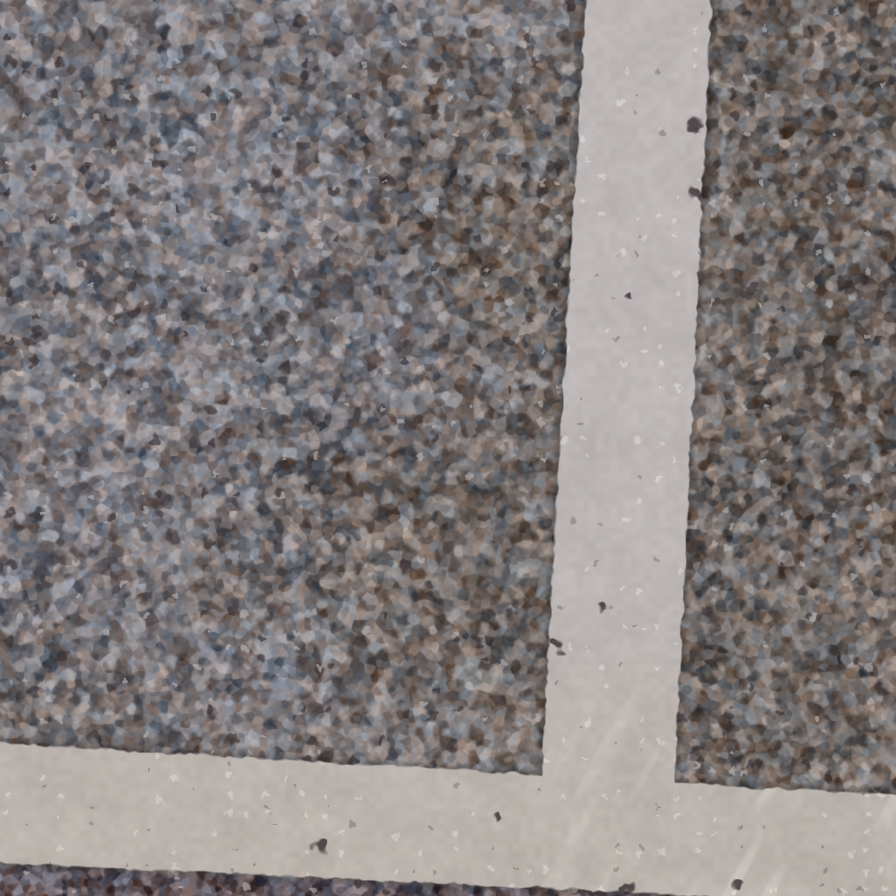
Write a WebGL 2 fragment shader that draws this texture.

```glsl
#version 300 es
precision highp float;
// Speckled asphalt crossed by two worn, pale paint lines meeting in a T.

uniform vec2 u_resolution;
out vec4 fragColor;

// Line edges: x = offset + slope * y, or y = offset + slope * x
const vec2 LEFT_EDGE = vec2(0.596, 0.058);
const vec2 RIGHT_EDGE = vec2(0.747, 0.047);
const vec2 UPPER_EDGE = vec2(0.1706, -0.0585);
const vec2 LOWER_EDGE = vec2(0.0365, -0.0456);
const float EDGE_WEAR = 0.0055;
const float EDGE_SOFTNESS = 0.0016;

const vec3 ASPHALT_COOL = vec3(0.475, 0.462, 0.480);
const vec3 ASPHALT_WARM = vec3(0.435, 0.407, 0.397);
const vec3 ASPHALT_SHADE = vec3(0.370, 0.330, 0.350);
const vec3 PIT_COLOR = vec3(0.210, 0.180, 0.190);
const vec3 CHIP_COLOR = vec3(0.720, 0.705, 0.705);
const vec3 PAINT_COOL = vec3(0.735, 0.712, 0.712);
const vec3 PAINT_WARM = vec3(0.728, 0.698, 0.672);

const float GRAIN_SCALE = 78.0;
const float FINE_SCALE = 125.0;
const float GRAIN_CONTRAST = 0.27;
const float FINE_CONTRAST = 0.20;

float hash(vec2 p) {
  vec3 q = fract(vec3(p.xyx) * 0.1031);
  q += dot(q, q.yzx + 33.33);
  return fract((q.x + q.y) * q.z);
}

vec2 hash2(vec2 p) {
  return vec2(hash(p), hash(p + 57.3));
}

float noise(vec2 p) {
  vec2 i = floor(p), f = fract(p);
  f = f * f * (3.0 - 2.0 * f);
  return mix(mix(hash(i), hash(i + vec2(1, 0)), f.x),
             mix(hash(i + vec2(0, 1)), hash(i + vec2(1, 1)), f.x), f.y);
}

float fbm(vec2 p) {
  float sum = 0.0, weight = 0.5;
  for (int i = 0; i < 4; i++) {
    sum += weight * noise(p);
    p = p * 2.03 + 11.7;
    weight *= 0.5;
  }
  return sum / 0.9375;
}

// Soft cellular stones: x is brightness, y is tint, both centred on zero
vec2 stones(vec2 p) {
  vec2 cell = floor(p), sum = vec2(0.0);
  float total = 0.0;
  for (int y = -1; y <= 1; y++)
    for (int x = -1; x <= 1; x++) {
      vec2 id = cell + vec2(x, y);
      vec2 d = p - id - hash2(id);
      float w = exp(-9.0 * dot(d, d));
      sum += w * (hash2(id + 201.0) - 0.5);
      total += w;
    }
  return sum / total;
}

// Sparse irregular dots, one at most in each cell
float specks(vec2 p, float chance, float radius) {
  p += 0.3 * vec2(noise(p * 5.0), noise(p * 5.0 + 40.0));
  vec2 id = floor(p);
  vec2 center = 0.3 + 0.4 * hash2(id + 91.0);
  float r = radius * (0.6 + 0.6 * hash(id + 17.0));
  float dotMask = 1.0 - smoothstep(r * 0.5, r * 1.2, length(p - id - center));
  return dotMask * step(hash(id + 313.0), chance);
}

vec3 asphalt(vec2 uv) {
  // Broad stains: cool on the left, brown towards and beyond the line
  float warmth = smoothstep(0.2, 0.72, uv.x + 0.7 * (fbm(uv * 5.0) - 0.5));
  warmth = max(warmth, 0.7 * smoothstep(0.42, 0.15, uv.y + 0.5 * uv.x));
  vec3 color = mix(ASPHALT_COOL, ASPHALT_WARM, warmth);
  color *= 0.91 + 0.18 * fbm(uv * 9.0 + 5.0);
  float lower = LOWER_EDGE.x + LOWER_EDGE.y * uv.x;
  color = mix(color, ASPHALT_SHADE, smoothstep(0.004, -0.008, uv.y - lower));

  // Stones in two sizes
  vec2 warp = 0.005 * vec2(noise(uv * 90.0), noise(uv * 90.0 + 30.0));
  vec2 coarse = stones((uv + warp) * GRAIN_SCALE);
  vec2 fine = stones((uv - warp) * FINE_SCALE + 43.0);
  color += GRAIN_CONTRAST * coarse.x + FINE_CONTRAST * fine.x;
  color += 0.055 * (coarse.y + fine.y) * vec3(1.0, 0.0, -0.8);
  color += 0.05 * (noise(uv * 260.0) - 0.5);

  color = mix(color, PIT_COLOR, 0.65 * specks(uv * 36.0, 0.16, 0.22));
  return mix(color, CHIP_COLOR, 0.65 * specks(uv * 52.0 + 9.0, 0.10, 0.22));
}

vec3 paint(vec2 uv) {
  float warmth = smoothstep(0.4, 0.08, uv.y + 0.3 * (fbm(uv * 8.0) - 0.5));
  vec3 color = mix(PAINT_COOL, PAINT_WARM, warmth);
  color += 0.055 * (fbm(uv * 26.0) - 0.5) + 0.035 * (noise(uv * 130.0) - 0.5);
  // Faint slanted scuffs, stronger low on the right
  vec2 slant = vec2(uv.x - 0.55 * uv.y, uv.y);
  float scuff = smoothstep(0.68, 0.9, noise(slant * vec2(48.0, 7.0)));
  color += 0.06 * scuff * smoothstep(0.6, 0.8, uv.x - 0.4 * uv.y + 0.1);
  color += 0.08 * specks(uv * 48.0, 0.20, 0.18);
  color -= 0.13 * specks(uv * 44.0 + 6.0, 0.12, 0.13);
  return mix(color, PIT_COLOR, 0.8 * specks(uv * 26.0 + 3.0, 0.07, 0.17));
}

// Signed distance to the T, negative inside the paint
float lineDistance(vec2 uv) {
  float upright = max(LEFT_EDGE.x + LEFT_EDGE.y * uv.y - uv.x,
                      uv.x - RIGHT_EDGE.x - RIGHT_EDGE.y * uv.y);
  float above = uv.y - UPPER_EDGE.x - UPPER_EDGE.y * uv.x;
  float below = LOWER_EDGE.x + LOWER_EDGE.y * uv.x - uv.y;
  return max(min(upright, above), below);
}

void main() {
  vec2 uv = gl_FragCoord.xy / u_resolution;
  float wear = EDGE_WEAR * (0.6 * noise(uv * 75.0) + 0.4 * noise(uv * 160.0) - 0.5);
  float d = lineDistance(uv) + wear;
  float soft = max(EDGE_SOFTNESS, 0.7 / min(u_resolution.x, u_resolution.y));
  // Dark seam where the stones meet the paint
  vec3 ground = asphalt(uv) * (1.0 - 0.2 * smoothstep(0.009, 0.0, d));
  vec3 color = mix(paint(uv), ground, smoothstep(-soft, soft, d));
  fragColor = vec4(clamp(color, 0.0, 1.0), 1.0);
}
```
